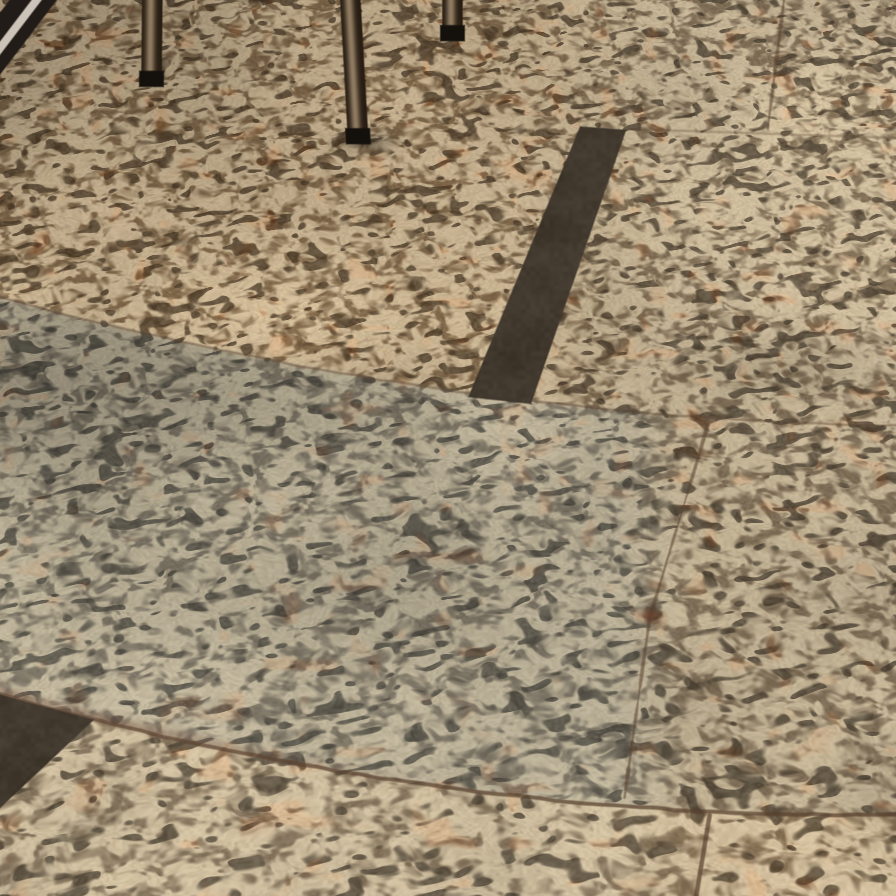
A WebGL 1 fragment shader for this texture:

```glsl
precision highp float;
uniform vec2 u_resolution;

float hash(vec2 p) {
  vec3 q = fract(p.xyx * 0.1031);
  q += dot(q, q.yzx + 33.33);
  return fract((q.x + q.y) * q.z);
}

float noise(vec2 p) {
  vec2 i = floor(p), f = fract(p);
  f = f * f * (3.0 - 2.0 * f);
  return mix(mix(hash(i), hash(i + vec2(1, 0)), f.x),
             mix(hash(i + vec2(0, 1)), hash(i + 1.0), f.x), f.y);
}

float segment(vec2 p, vec2 a, vec2 b) {
  vec2 d = b - a;
  return length(p - a - d * clamp(dot(p - a, d) / dot(d, d), 0.0, 1.0));
}

// Coverage of a signed distance, negative inside
float cover(float d) {
  float soft = 0.0006 + 0.7 / u_resolution.y;
  return 1.0 - smoothstep(-soft, soft, d);
}

float blob(vec2 p, vec2 center, vec2 radius) {
  vec2 d = (p - center) / radius;
  return exp(-dot(d, d));
}

// Speckled stone whose grains shrink with distance
vec3 granite(vec2 p, float cool) {
  vec2 g = vec2((p.x - 0.5) * (62.0 + 42.0 * p.y), p.y * (82.0 + 32.0 * p.y));
  g += 0.9 * vec2(noise(g * 0.6 + 7.0), noise(g * 0.6 + 41.0));
  vec2 slanted = vec2(g.x * 0.85 + g.y * 0.35, g.y - g.x * 0.3);
  float coarse = noise(slanted);
  float fine = noise(slanted * 2.1 + 19.0);
  float grain = coarse * 0.6 + fine * 0.4;
  vec3 pale = mix(vec3(0.77, 0.69, 0.56), vec3(0.74, 0.70, 0.60), cool);
  vec3 brown = mix(vec3(0.48, 0.39, 0.28), vec3(0.48, 0.45, 0.39), cool);
  vec3 color = mix(brown, pale, smoothstep(0.22, 0.6, grain));
  float speck = smoothstep(0.64, 0.83, noise(slanted * vec2(0.9, 1.25) + 83.0));
  color = mix(color, mix(vec3(0.27, 0.21, 0.14), vec3(0.27, 0.26, 0.23), cool), speck * 0.75);
  color += (noise(g * 3.7) - 0.5) * 0.07;
  float rust = smoothstep(0.72, 0.95, noise(g * 0.55 + 130.0));
  return color + rust * vec3(0.03, -0.02, -0.04);
}

// Metal tube with a bright core and a dark rubber foot
vec3 leg(vec3 color, vec2 p, vec2 top, vec2 foot, float halfWidth) {
  float t = (top.y - p.y) / (top.y - foot.y);
  float x = p.x - mix(top.x, foot.x, t);
  float across = x / halfWidth;
  vec3 metal = mix(vec3(0.15, 0.11, 0.07), vec3(0.56, 0.48, 0.38),
                   exp(-pow((across + 0.15) * 2.2, 2.0)));
  color = mix(color, metal, cover(max(abs(x) - halfWidth, foot.y - p.y)));
  float cap = max(abs(x) - halfWidth * 1.2, abs(p.y - foot.y - 0.008) - 0.009);
  return mix(color, vec3(0.08, 0.065, 0.05), cover(cap));
}

void main() {
  vec2 p = gl_FragCoord.xy / u_resolution;
  float upperSeam = 0.668 - 0.27 * p.x + 0.127 * p.x * p.x;
  float lowerSeam = 0.225 - 0.283 * p.x + 0.149 * p.x * p.x;
  float below = smoothstep(0.004, -0.004, p.y - upperSeam);
  float front = smoothstep(0.004, -0.004, p.y - lowerSeam);

  // Slab tints and broad light
  float rightSlab = smoothstep(0.68, 0.78, p.x);
  float cool = below * (1.0 - 0.55 * rightSlab) * (1.0 - 0.5 * front);
  cool += (1.0 - below) * 0.4 * smoothstep(0.5, 0.8, p.x);
  vec3 color = granite(p, cool);
  float light = 0.99 + 0.07 * front;
  light -= 0.17 * blob(p, vec2(0.05, 0.97), vec2(0.38, 0.18));
  light -= 0.19 * below * blob(p, vec2(0.05, 0.58), vec2(0.24, 0.13));
  light -= 0.10 * blob(p, vec2(0.46, 0.36), vec2(0.15, 0.13));
  light -= 0.12 * blob(p, vec2(0.88, 0.59), vec2(0.09, 0.04));
  light += 0.08 * blob(p, vec2(0.97, 0.80), vec2(0.3, 0.2));
  light += 0.06 * blob(p, vec2(0.33, 0.63), vec2(0.18, 0.07)) * (1.0 - below);
  color *= light + 0.1 * (noise(p * 9.0) - 0.5);

  // Joints between slabs
  vec3 joint = vec3(0.34, 0.25, 0.18);
  float wobble = 0.002 * (noise(p * 45.0) - 0.5);
  color = mix(color, joint, 0.42 * cover(abs(p.y - upperSeam + wobble) - 0.0014));
  color = mix(color, joint, 0.72 * cover(abs(p.y - lowerSeam + wobble) - 0.0022));
  float rim = exp(-pow((p.y - lowerSeam - 0.004) * 160.0, 2.0));
  color = mix(color, vec3(0.47, 0.34, 0.27), 0.4 * rim * smoothstep(0.55, 0.1, p.x));
  float crack = segment(p, vec2(0.79, 0.525), vec2(0.725, 0.31));
  crack = min(crack, segment(p, vec2(0.725, 0.31), vec2(0.697, 0.11)));
  crack = min(crack, segment(p, vec2(0.875, 1.0), vec2(0.857, 0.857)));
  color = mix(color, joint, 0.55 * cover(crack + wobble - 0.0015));
  float frontCrack = segment(p, vec2(0.792, 0.09), vec2(0.777, 0.0));
  color = mix(color, joint, 0.7 * cover(frontCrack - 0.0025));
  float farJoint = segment(p, vec2(0.7, 0.856), vec2(1.0, 0.846));
  color = mix(color, joint, 0.3 * cover(farJoint - 0.0014));
  color = mix(color, vec3(0.42, 0.25, 0.16), 0.7 * blob(p, vec2(0.725, 0.314), vec2(0.012, 0.006)));

  // Dark grip tape
  float t = (0.858 - p.y) / 0.305;
  float sides = max(mix(0.647, 0.521, t) - p.x, p.x - mix(0.700, 0.594, t));
  float ends = max(p.y - 0.859 + 0.075 * (p.x - 0.647), 0.557 - 0.11 * (p.x - 0.521) - p.y);
  float cornerTape = max(p.y - lowerSeam, (0.098 + 0.942 * p.x - p.y) * 0.73);
  float tape = min(max(sides * 0.92, ends), cornerTape);
  vec3 rubber = vec3(0.25, 0.215, 0.175) + 0.05 * (noise(p * 35.0) - 0.5);
  rubber += 0.035 * (noise(p * 190.0) - 0.5);
  color = mix(color, rubber, cover(tape));

  // Chair legs and slanted rail
  color *= 1.0 - 0.3 * blob(p, vec2(0.41, 0.842), vec2(0.03, 0.012));
  color = leg(color, p, vec2(0.170, 1.0), vec2(0.169, 0.904), 0.0115);
  color = leg(color, p, vec2(0.391, 1.0), vec2(0.400, 0.840), 0.0115);
  color = leg(color, p, vec2(0.505, 1.0), vec2(0.505, 0.955), 0.0115);
  float rail = segment(p, vec2(-0.02, 0.925), vec2(0.06, 1.03));
  color = mix(color, vec3(0.13, 0.11, 0.09), cover(rail - 0.021));
  float shine = segment(p, vec2(-0.02, 0.920), vec2(0.06, 1.025));
  color = mix(color, vec3(0.80, 0.77, 0.72), cover(shine - 0.0045));
  color = mix(color, vec3(0.15, 0.11, 0.08), blob(p, vec2(0.287, 1.003), vec2(0.012, 0.005)));

  gl_FragColor = vec4(clamp(color, 0.0, 1.0), 1.0);
}
```
